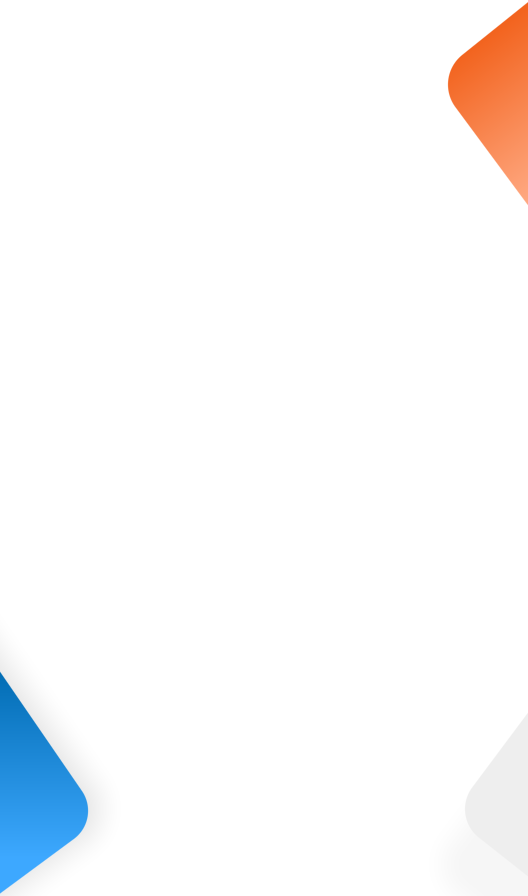
Reproduce this background procedurally as a WebGL 1 fragment shader.

```glsl
precision highp float;
// White page with three rounded corner blocks: orange, blue and grey, with soft shadows.

uniform vec2 u_resolution;

// Lengths are in canvas heights; right-hand blocks are placed from the right edge.
const vec3 PAPER = vec3(1.0);

const vec2 ORANGE_CENTER = vec2(-0.0469, 0.9056);
const vec2 ORANGE_UPPER = vec2(0.780, 0.626);
const vec2 ORANGE_LOWER = vec2(0.595, -0.804);
const float ORANGE_RADIUS = 0.0424;
const float ORANGE_LENGTH = 0.180;
const vec3 ORANGE_DEEP = vec3(0.95, 0.39, 0.12);
const vec3 ORANGE_PALE = vec3(1.0, 0.67, 0.52);

const vec2 BLUE_CENTER = vec2(0.0592, 0.0951);
const vec2 BLUE_UPPER = vec2(-0.566, 0.824);
const vec2 BLUE_LOWER = vec2(-0.804, -0.594);
const float BLUE_RADIUS = 0.0391;
const float BLUE_TOP = 0.247;
const float BLUE_BOTTOM = 0.042;
const vec3 BLUE_DEEP = vec3(0.01, 0.43, 0.71);
const vec3 BLUE_BRIGHT = vec3(0.24, 0.66, 1.0);
const vec2 BLUE_SHADOW_SHIFT = vec2(0.006, 0.002);
const float BLUE_SHADOW_BLUR = 0.036;
const float BLUE_SHADOW_DEPTH = 0.13;

const vec2 GREY_CENTER = vec2(-0.0299, 0.0970);
const vec2 GREY_UPPER = vec2(0.598, 0.801);
const vec2 GREY_LOWER = vec2(0.785, -0.620);
const float GREY_RADIUS = 0.0404;
const vec3 GREY = vec3(0.933);
const vec2 GREY_SHADOW_SHIFT = vec2(-0.023, -0.062);
const float GREY_SHADOW_BLUR = 0.024;
const float GREY_SHADOW_DEPTH = 0.036;

float rayDistance(vec2 p, vec2 dir) {
  return length(p - dir * max(dot(p, dir), 0.0));
}

float cross2(vec2 a, vec2 b) {
  return a.x * b.y - a.y * b.x;
}

// Signed distance to an endless wedge with its apex at the origin, rounded by radius.
float roundedWedge(vec2 p, vec2 edgeA, vec2 edgeB, float radius) {
  float turn = sign(cross2(edgeA, edgeB));
  bool inside = turn * cross2(edgeA, p) > 0.0 && turn * cross2(p, edgeB) > 0.0;
  float d = min(rayDistance(p, edgeA), rayDistance(p, edgeB));
  return (inside ? -d : d) - radius;
}

float coverage(float d, float softness) {
  return 1.0 - smoothstep(-softness, softness, d);
}

float blueBlock(vec2 p) {
  return roundedWedge(p - BLUE_CENTER, BLUE_UPPER, BLUE_LOWER, BLUE_RADIUS);
}

float greyBlock(vec2 p) {
  return roundedWedge(p - GREY_CENTER, GREY_UPPER, GREY_LOWER, GREY_RADIUS);
}

void main() {
  vec2 p = gl_FragCoord.xy / u_resolution.y;
  vec2 fromRight = p - vec2(u_resolution.x / u_resolution.y, 0.0);
  float edge = 0.75 / u_resolution.y;
  vec3 color = PAPER;

  // Soft shadows
  color -= BLUE_SHADOW_DEPTH * coverage(blueBlock(p - BLUE_SHADOW_SHIFT), BLUE_SHADOW_BLUR);
  color -= GREY_SHADOW_DEPTH * coverage(greyBlock(fromRight - GREY_SHADOW_SHIFT), GREY_SHADOW_BLUR);

  // Grey block, lower right
  color = mix(color, GREY, coverage(greyBlock(fromRight), edge));

  // Blue block, lower left, brightening downwards
  float blueFade = clamp((BLUE_TOP - p.y) / (BLUE_TOP - BLUE_BOTTOM), 0.0, 1.0);
  color = mix(color, mix(BLUE_DEEP, BLUE_BRIGHT, blueFade), coverage(blueBlock(p), edge));

  // Orange block, upper right, paling along its lower edge
  vec2 q = fromRight - ORANGE_CENTER;
  float orangeFade = clamp((dot(q, ORANGE_LOWER) + ORANGE_RADIUS) / ORANGE_LENGTH, 0.0, 1.0);
  float orange = roundedWedge(q, ORANGE_UPPER, ORANGE_LOWER, ORANGE_RADIUS);
  color = mix(color, mix(ORANGE_DEEP, ORANGE_PALE, orangeFade), coverage(orange, edge));

  gl_FragColor = vec4(color, 1.0);
}
```
